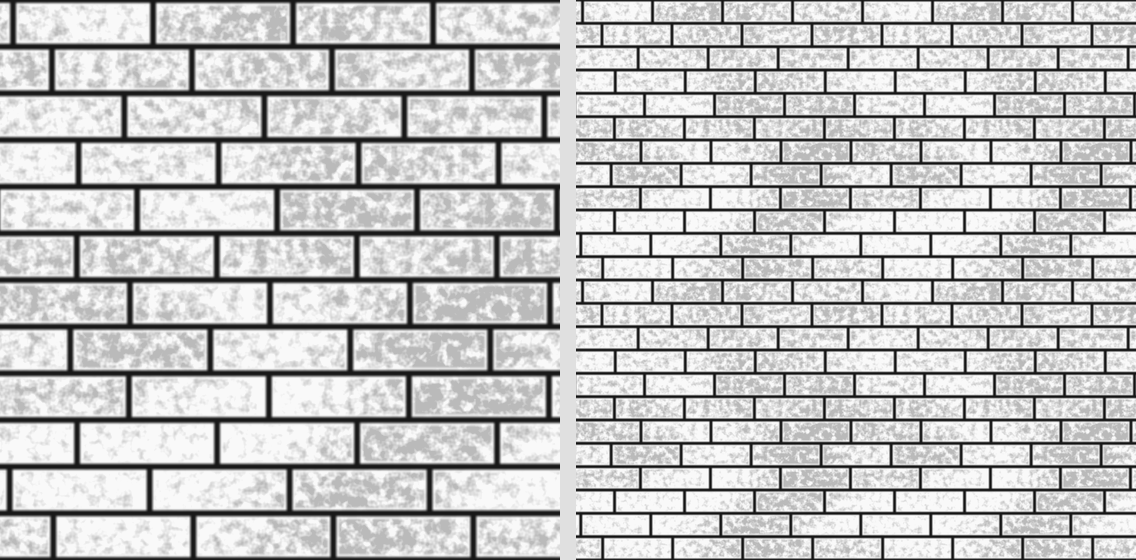
Left, the tile; right, the same tile 2 across and 2 down.
Write a WebGL 1 fragment shader that draws this texture.

```glsl
precision highp float;
// Seamless wall of pale, grey-stained bricks in running bond with dark soft-edged joints.

uniform vec2 u_resolution;

const float TAU = 6.2831853;
const vec2 BRICKS = vec2(4.0, 12.0);         // bricks across and down
const float SHIFT_JITTER = 0.26;             // random row shift, in brick lengths
const float JOINT_CORE = 0.0012;             // half width of the solid joint
const float JOINT_EDGE = 0.0092;             // half width where the joint has faded out
const float RIM_EDGE = 0.0135;               // distance where the clean rim ends
const float RIM_STAIN = 0.25;                // stain left on the rim

const vec3 MORTAR_COLOR = vec3(0.095);
const vec3 BRICK_COLOR = vec3(0.975);
const vec3 STAIN_COLOR = vec3(0.73);

const float STAIN_LEVEL = 0.38;              // mean amount of stain
const float BRICK_VARIATION = 0.40;          // difference between bricks
const float PATCH_PERIOD = 3.0;              // broad patches per tile
const float PATCH_GAIN = 0.85;
const vec2 DARK_CENTER = vec2(0.70, 0.88);   // most stained part of the wall
const float DARK_GAIN = 0.28;
const float GRAIN_PERIOD = 42.0;             // coarsest speckles per tile
const float GRAIN_GAIN = 1.05;
const float GRAIN_SHARPEN = 0.8;             // extra contrast where stains are heavy

float hash(vec2 p) {
    return fract(sin(dot(p, vec2(127.1, 311.7))) * 43758.5453);
}

// Contribution of one lattice corner, wrapped to the period.
float cornerSlope(vec2 cell, vec2 offset, float period, float seed) {
    float angle = TAU * hash(mod(cell, period) + seed);
    return dot(vec2(cos(angle), sin(angle)), offset);
}

// Tiling gradient noise, roughly -0.7 to 0.7.
float tileNoise(vec2 uv, float period, float seed) {
    vec2 p = uv * period;
    vec2 i = floor(p);
    vec2 f = p - i;
    vec2 w = f * f * f * (f * (f * 6.0 - 15.0) + 10.0);
    vec2 e = vec2(1.0, 0.0);
    float low = mix(cornerSlope(i, f, period, seed),
                    cornerSlope(i + e.xy, f - e.xy, period, seed), w.x);
    float high = mix(cornerSlope(i + e.yx, f - e.yx, period, seed),
                     cornerSlope(i + e.xx, f - e.xx, period, seed), w.x);
    return mix(low, high, w.y);
}

float speckle(vec2 uv) {
    float sum = 0.0;
    float gain = 1.0;
    float period = GRAIN_PERIOD;
    for (int octave = 0; octave < 3; octave++) {
        sum += gain * tileNoise(uv, period, 17.3 + float(octave));
        gain *= 0.62;
        period *= 2.0;
    }
    return sum;
}

// Broad stain amount, uneven over the wall and from brick to brick.
float stainAmount(vec2 uv, vec2 brick) {
    vec2 wave = cos(TAU * (uv - DARK_CENTER));
    float drift = DARK_GAIN * wave.x * (0.6 + 0.4 * wave.y);
    float patches = PATCH_GAIN * tileNoise(uv, PATCH_PERIOD, 5.7);
    float variation = BRICK_VARIATION * (hash(brick + 41.0) - 0.5);
    return STAIN_LEVEL + drift + patches + variation;
}

// Fades in across both joint directions, which softens the corners.
float inset(vec2 edge, float from, float to) {
    vec2 fade = smoothstep(vec2(from), vec2(to), edge);
    return fade.x * fade.y;
}

void main() {
    vec2 uv = gl_FragCoord.xy / u_resolution;
    float pixel = 1.0 / min(u_resolution.x, u_resolution.y);

    // Brick layout: half-brick bond with a random shift per row.
    vec2 grid = uv * BRICKS;
    float row = floor(grid.y);
    float jitter = SHIFT_JITTER * (hash(vec2(row, 3.0)) - 0.5);
    grid.x -= 0.5 * mod(row + 1.0, 2.0) + jitter;
    vec2 brick = vec2(mod(floor(grid.x), BRICKS.x), row);
    vec2 local = fract(grid);
    vec2 edge = min(local, 1.0 - local) / BRICKS;

    // Mottled stain, clamped to flat clean and flat grey areas.
    float amount = stainAmount(uv, brick);
    float contrast = GRAIN_GAIN + GRAIN_SHARPEN * max(amount, 0.0);
    float stain = clamp(amount + contrast * speckle(uv), 0.0, 1.0);
    stain *= mix(RIM_STAIN, 1.0, inset(edge, JOINT_EDGE * 0.8, RIM_EDGE));

    // Joints.
    float face = inset(edge, JOINT_CORE, max(JOINT_EDGE, JOINT_CORE + pixel));
    vec3 color = mix(MORTAR_COLOR, mix(BRICK_COLOR, STAIN_COLOR, stain), face);
    gl_FragColor = vec4(color, 1.0);
}
```
